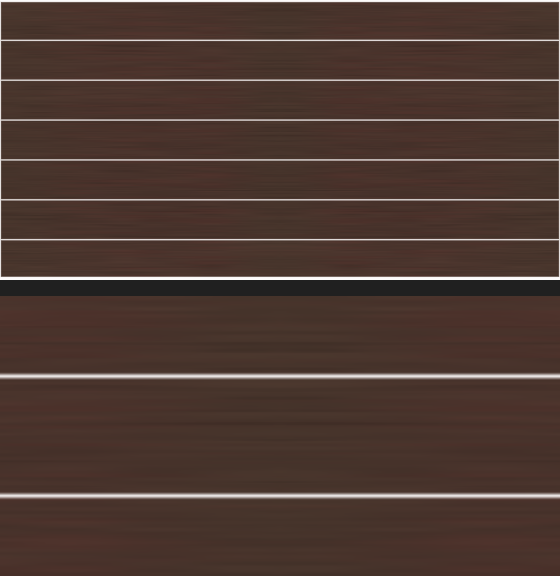
Top, the full canvas; bottom, a detail of the centre.
Give the GLSL for this texture, as a WebGL 2 fragment shader.

```glsl
#version 300 es
precision highp float;

uniform vec2 u_resolution;
out vec4 outColor;

const float PLANK_PITCH = 0.1424;
const float SEAM_WIDTH = 0.0043;
const float EDGE_SOFTNESS = 0.0062;
const vec3 BROWN = vec3(0.286, 0.201, 0.171);
const vec3 OLIVE = vec3(0.276, 0.211, 0.171);
const vec3 RED_BROWN = vec3(0.315, 0.190, 0.166);
const vec3 SEAM_WHITE = vec3(0.99, 0.98, 0.98);

float hash(vec2 p) {
    return fract(sin(dot(p, vec2(12.9898, 78.233))) * 43758.5453);
}

float valueNoise(vec2 p) {
    vec2 cell = floor(p);
    vec2 f = fract(p);
    f = f * f * (3.0 - 2.0 * f);
    float low = mix(hash(cell), hash(cell + vec2(1.0, 0.0)), f.x);
    float high = mix(hash(cell + vec2(0.0, 1.0)), hash(cell + vec2(1.0)), f.x);
    return mix(low, high, f.y);
}

// Long thin horizontal fibres, strongest at the fine scales
float woodGrain(vec2 p) {
    float sum = 0.0;
    float weight = 0.14;
    vec2 frequency = vec2(2.0, 68.0);
    for (int i = 0; i < 3; i++) {
        sum += weight * (valueNoise(p * frequency + float(i) * 17.3) - 0.5);
        frequency *= vec2(2.2, 1.9);
        weight *= 1.8;
    }
    return sum;
}

vec3 plankColor(vec2 p, float plank, float halfWidth) {
    // Veneer mirrored about the vertical centre line
    float mirroredX = abs(p.x);
    vec2 q = vec2(mirroredX, p.y + plank * 3.7);
    float grain = woodGrain(q);

    // Olive at the centre and both ends, reddish streaks between
    float across = mirroredX / halfWidth;
    float middle = smoothstep(0.0, 0.25, across) * (1.0 - smoothstep(0.6, 1.0, across));
    float streak = smoothstep(0.5, 0.9, valueNoise(q * vec2(4.0, 190.0) + 41.0));
    vec3 color = mix(OLIVE, BROWN, 0.4 + 0.6 * middle);
    color = mix(color, RED_BROWN, streak * (0.15 + 0.35 * middle));

    // Sparse dark fibres and slow changes of tone
    float darkFibre = smoothstep(0.68, 0.92, valueNoise(q * vec2(3.5, 200.0) + 83.0));
    float tone = 1.0 + 0.03 * (hash(vec2(plank, 5.0)) - 0.5);
    tone += 0.04 * (valueNoise(q * vec2(1.3, 16.0) + 9.0) - 0.5);
    return color * (tone + 0.2 * grain - 0.06 * darkFibre);
}

// Soft coverage of a signed distance, negative inside
float coverage(float distanceToEdge, float softness) {
    return 1.0 - smoothstep(-0.5 * softness, 0.5 * softness, distanceToEdge);
}

float seamMask(float y, float softness) {
    float offset = abs(fract(y / PLANK_PITCH) - 0.5) * PLANK_PITCH;
    return coverage(offset - 0.5 * SEAM_WIDTH, softness);
}

float borderMask(vec2 p, vec2 halfSize, float softness) {
    vec2 inset = halfSize - abs(p);
    float endWidth = p.y < 0.0 ? 0.0115 : 0.0075;
    float sides = coverage(inset.x - 0.0035, softness);
    float ends = coverage(inset.y - endWidth, softness);
    return max(sides, ends);
}

void main() {
    float pixel = 1.0 / u_resolution.y;
    vec2 halfSize = 0.5 * u_resolution * pixel;
    vec2 p = gl_FragCoord.xy * pixel - halfSize;
    float softness = max(EDGE_SOFTNESS, pixel);

    float plank = floor(p.y / PLANK_PITCH + 0.5);
    vec3 color = plankColor(p, plank, halfSize.x);

    // White seams between planks and a thin outer border
    float white = max(seamMask(p.y, softness), borderMask(p, halfSize, softness));
    outColor = vec4(mix(color, SEAM_WHITE, white), 1.0);
}
```
